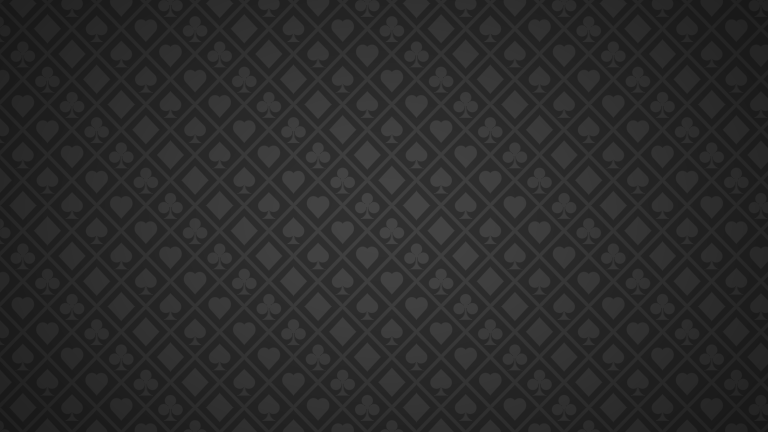
Reproduce this pattern procedurally as a Shadertoy shader.

```glsl
#define CELL vec2(0.1139, 0.1169)      // full width and height of one lozenge
#define ORIGIN vec2(0.0752, 0.0243)    // a diamond cell, from the canvas centre
#define LINE_HALF 0.0040
#define SUIT_SIZE 0.029
#define GROUND 0.185
#define LINE_TONE 0.252
#define SUIT_TONE 0.268
#define VIGNETTE 0.52
#define VIGNETTE_REACH 0.95

float dot2(vec2 v) { return dot(v, v); }

// Heart with its tip at the origin, 1.21 wide and 1.10 tall
float heartShape(vec2 p) {
    p.x = abs(p.x);
    if (p.x + p.y > 1.0) return length(p - vec2(0.25, 0.75)) - sqrt(2.0) / 4.0;
    float edge = min(dot2(p - vec2(0.0, 1.0)), dot2(p - 0.5 * max(p.x + p.y, 0.0)));
    return sqrt(edge) * sign(p.x - p.y);
}

// Stem that flares into a foot
float stem(vec2 p) {
    float flare = clamp((-0.3 - p.y) / 0.78, 0.0, 1.0);
    float side = (abs(p.x) - 0.07 - 0.5 * flare * flare * flare) * 0.65;
    return max(side, abs(p.y + 0.56) - 0.5);
}

float diamond(vec2 p) {
    return (abs(p.x) / 1.08 + abs(p.y) / 1.16 - 1.0) * 0.79;
}

float heart(vec2 p) {
    return heartShape((p + vec2(0.0, 1.05)) / vec2(1.49, 1.63)) * 1.5;
}

float spade(vec2 p) {
    float body = heartShape(vec2(p.x, 1.06 - p.y) / 1.43) * 1.43;
    return min(body, stem(p));
}

float club(vec2 p) {
    vec2 q = vec2(abs(p.x), p.y);
    float leaves = min(length(q - vec2(0.0, 0.55)), length(q - vec2(0.53, -0.17))) - 0.45;
    float core = length(q - vec2(0.0, 0.05)) - 0.2;
    return min(min(leaves, core), stem(p));
}

float suitDistance(vec2 p, float suit) {
    if (suit < 0.5) return diamond(p);
    if (suit < 1.5) return spade(p);
    if (suit < 2.5) return heart(p);
    return club(p);
}

float coverage(float d, float pixel) {
    return 1.0 - smoothstep(-0.75 * pixel, 0.75 * pixel, d);
}

void mainImage(out vec4 fragColor, in vec2 fragCoord) {
    float pixel = 1.0 / iResolution.y;
    vec2 p = (fragCoord - 0.5 * iResolution.xy) * pixel;

    // Diagonal lattice: cell centres fall on whole numbers
    vec2 s = (p - ORIGIN) / CELL;
    vec2 lattice = vec2(s.x + s.y, s.x - s.y);
    vec2 cell = floor(lattice + 0.5);
    vec2 f = lattice - cell;

    // Crossing lines along the cell borders
    float border = (0.5 - max(abs(f.x), abs(f.y))) / length(1.0 / CELL);
    float lineMask = coverage(border - LINE_HALF, pixel);

    // One suit per falling diagonal, four in turn
    vec2 local = 0.5 * vec2(f.x + f.y, f.x - f.y) * CELL / SUIT_SIZE;
    float suit = mod(cell.x, 4.0);
    float suitMask = coverage(suitDistance(local, suit) * SUIT_SIZE, pixel);

    float tone = mix(GROUND, LINE_TONE, lineMask);
    tone = mix(tone, SUIT_TONE, suitMask);

    // Soft light from the centre
    float radius = length(p * vec2(0.75, 1.0));
    tone *= 1.0 - VIGNETTE * smoothstep(0.0, VIGNETTE_REACH, radius);

    fragColor = vec4(vec3(tone), 1.0);
}
```
